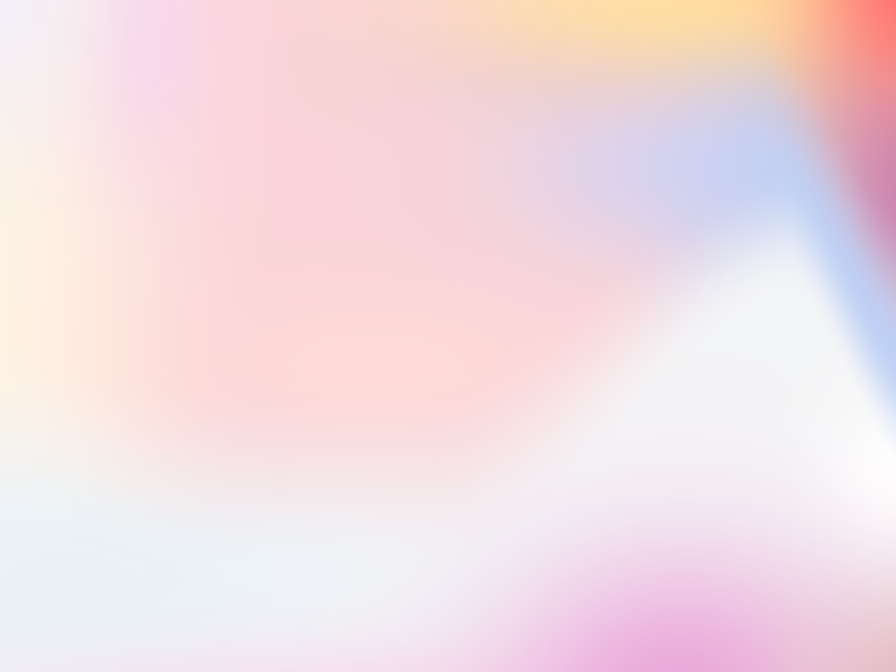
Write a Shadertoy shader that draws this background.

```glsl
// Soft pastel backdrop: a blush field folds over a pale, rising wave.
// Two smooth curves split the canvas into wave, cool rim and warm sky;
// wide Gaussian glows tint each of these layers.

#define WAVE_LEVEL 0.30    // resting height of the pale wave
#define WAVE_RISE 0.36     // height gained towards the crest
#define WAVE_DROP 0.30     // fall to the right of the crest
#define FADE_WIDE 0.15     // edge softness on the left
#define FADE_NARROW 0.09   // edge softness on the right
#define SKY_LEVEL 0.86     // lower limit of the warm sky
#define SKY_DROP 0.36      // fall of the sky limit at the right

const vec3 BLUSH    = vec3(0.980, 0.832, 0.847);
const vec3 CREAM    = vec3(1.000, 0.955, 0.890);
const vec3 PEACH    = vec3(1.000, 0.858, 0.842);
const vec3 ORCHID   = vec3(0.975, 0.825, 0.915);
const vec3 MIST     = vec3(0.950, 0.935, 0.970);
const vec3 LAVENDER = vec3(0.845, 0.825, 0.935);
const vec3 BLUE     = vec3(0.745, 0.815, 0.960);
const vec3 APRICOT  = vec3(0.980, 0.845, 0.790);
const vec3 GOLD     = vec3(1.000, 0.870, 0.635);
const vec3 DUSK     = vec3(0.880, 0.790, 0.785);
const vec3 CORAL    = vec3(1.000, 0.450, 0.445);
const vec3 MAUVE    = vec3(0.790, 0.525, 0.700);
const vec3 PEARL    = vec3(0.957, 0.960, 0.965);
const vec3 ICE      = vec3(0.913, 0.945, 0.967);
const vec3 MAGENTA  = vec3(0.920, 0.655, 0.855);
const vec3 ROSE     = vec3(0.970, 0.855, 0.920);
const vec3 CLAY     = vec3(0.890, 0.730, 0.755);

// Elliptical Gaussian falloff, 1 at the centre.
float glow(vec2 p, vec2 centre, vec2 radius) {
    vec2 q = (p - centre) / radius;
    return exp(-dot(q, q));
}

// Height of the middle of the pale wave's soft edge.
float waveEdge(float x) {
    return WAVE_LEVEL
         + 0.06 * (1.0 - smoothstep(0.0, 0.2, x))
         + WAVE_RISE * smoothstep(0.48, 0.90, x)
         - WAVE_DROP * smoothstep(0.87, 1.03, x);
}

// Height at which the cool rim turns into the warm sky.
float skyEdge(float x) {
    return SKY_LEVEL - SKY_DROP * smoothstep(0.83, 1.06, x);
}

// Blush field: cream on the left, lavender and blue on the right.
vec3 blushField(vec2 p) {
    vec3 c = mix(CREAM, BLUSH, smoothstep(-0.02, 0.32, p.x));
    c = mix(c, PEACH, 0.8 * glow(p, vec2(0.42, 0.46), vec2(0.22, 0.11)));
    c = mix(c, ORCHID, 0.9 * glow(p, vec2(0.17, 0.95), vec2(0.08, 0.20)));
    c = mix(c, MIST, glow(p, vec2(-0.01, 1.03), vec2(0.14, 0.25)));
    c = mix(c, LAVENDER, glow(p, vec2(0.76, 0.75), vec2(0.18, 0.14)));
    return mix(c, BLUE, smoothstep(0.68, 0.92, p.x));
}

// Warm sky: apricot to gold, then coral and mauve down the right side.
vec3 warmSky(vec2 p) {
    vec3 c = mix(APRICOT, GOLD, smoothstep(0.40, 0.76, p.x));
    c = mix(DUSK, c, smoothstep(0.78, 1.0, p.y));
    c = mix(c, MAUVE, glow(p, vec2(1.02, 0.72), vec2(0.10, 0.20)));
    return mix(c, CORAL, glow(p, vec2(1.02, 1.02), vec2(0.11, 0.18)));
}

// Pale wave: icy on the left, tinted along its foot.
vec3 paleWave(vec2 p) {
    vec3 c = mix(PEARL, ICE, glow(p, vec2(0.08, 0.13), vec2(0.32, 0.20)));
    c = mix(c, vec3(1.0), glow(p, vec2(1.0, 0.29), vec2(0.08, 0.12)));
    c = mix(c, ROSE, 0.9 * glow(p, vec2(0.42, -0.05), vec2(0.42, 0.09)));
    c = mix(c, MAGENTA, glow(p, vec2(0.76, -0.04), vec2(0.20, 0.22)));
    return mix(c, CLAY, glow(p, vec2(1.03, -0.04), vec2(0.14, 0.16)));
}

void mainImage(out vec4 fragColor, in vec2 fragCoord) {
    vec2 p = fragCoord / iResolution.xy;

    // Lay the sky over the field.
    float sky = smoothstep(-0.10, 0.13, p.y - skyEdge(p.x));
    sky *= smoothstep(0.25, 0.62, p.x);
    vec3 colour = mix(blushField(p), warmSky(p), sky);

    // Let everything melt into the wave below.
    float fade = mix(FADE_WIDE, FADE_NARROW, smoothstep(0.6, 0.9, p.x));
    float above = smoothstep(-fade, fade, p.y - waveEdge(p.x));
    fragColor = vec4(mix(paleWave(p), colour, above), 1.0);
}
```
